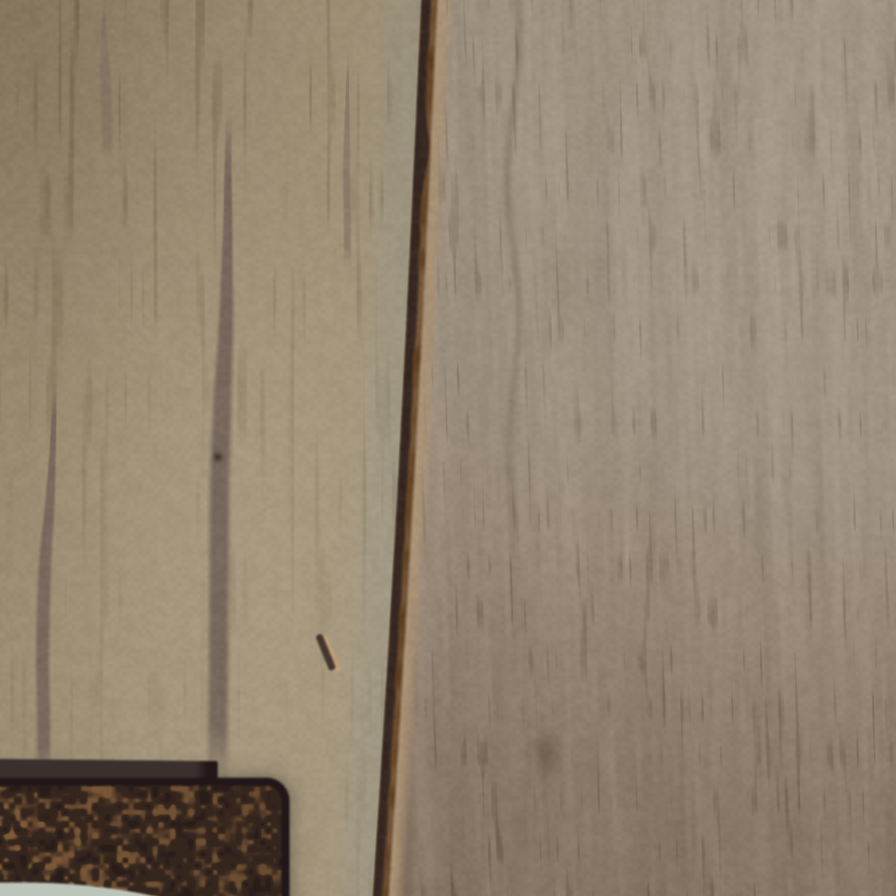
Write a three.js fragment shader that draws this texture.

```glsl
// Two pale wooden planks divided by a slanted dark seam, with a speckled tray
// in the lower left corner. Grain is stretched value noise; streaks, notch and
// tray are soft distance shapes layered over the planks.
varying vec2 vUv;

const vec3 LEFT_WOOD = vec3(0.635, 0.580, 0.475);
const vec3 RIGHT_WOOD = vec3(0.615, 0.560, 0.490);
const vec3 RIGHT_LOW = vec3(0.525, 0.455, 0.390);
const vec3 STREAK = vec3(0.430, 0.375, 0.335);
const vec3 SEAM_DARK = vec3(0.190, 0.140, 0.125);
const vec3 SEAM_BROWN = vec3(0.410, 0.290, 0.175);
const vec3 BEVEL = vec3(0.680, 0.565, 0.430);
const vec3 TRAY_EDGE = vec3(0.130, 0.090, 0.095);
const vec3 TRAY_BASE = vec3(0.205, 0.145, 0.115);
const vec3 TRAY_FLECK = vec3(0.500, 0.360, 0.220);
const vec3 BAR = vec3(0.235, 0.190, 0.180);
const vec3 RIM = vec3(0.740, 0.770, 0.730);
const float SOFT = 0.0025;

float hash(vec2 p) {
  return fract(sin(dot(p, vec2(127.1, 311.7))) * 43758.5453);
}

float noise(vec2 p) {
  vec2 i = floor(p), f = fract(p);
  f = f * f * (3.0 - 2.0 * f);
  return mix(mix(hash(i), hash(i + vec2(1.0, 0.0)), f.x),
             mix(hash(i + vec2(0.0, 1.0)), hash(i + 1.0), f.x), f.y);
}

float inside(float d) {
  return 1.0 - smoothstep(-SOFT, SOFT, d);
}

float box(vec2 p, vec2 halfSize, float radius) {
  vec2 q = abs(p) - halfSize + radius;
  return length(max(q, 0.0)) + min(max(q.x, q.y), 0.0) - radius;
}

float blob(vec2 p, vec2 centre, vec2 size) {
  vec2 q = (p - centre) / size;
  return exp(-dot(q, q));
}

float segment(vec2 p, vec2 a, vec2 b) {
  vec2 ab = b - a;
  return length(p - a - ab * clamp(dot(p - a, ab) / dot(ab, ab), 0.0, 1.0));
}

// Vertical stain from a to b (top to bottom), widening from a thin tip.
float streak(vec2 p, vec2 a, vec2 b, float width) {
  float t = (a.y - p.y) / (a.y - b.y);
  float x = mix(a.x, b.x, smoothstep(0.0, 0.7, t));
  x += 0.004 * (noise(vec2(a.x * 90.0, p.y * 11.0)) - 0.5);
  float w = width * (0.3 + 0.7 * smoothstep(0.0, 0.55, t));
  float ends = smoothstep(0.0, 0.12, t) * smoothstep(1.0, 0.88, t);
  return ends * (1.0 - smoothstep(w * 0.45, w * 1.25, abs(p.x - x)));
}

vec3 leftPlank(vec2 p, float s) {
  vec3 c = LEFT_WOOD + 0.025 * blob(p, vec2(0.32, 0.42), vec2(0.2, 0.4));
  c -= vec3(0.09, 0.09, 0.085) * blob(p, vec2(0.0, 1.05), vec2(0.35, 0.4));
  c -= 0.025 * smoothstep(0.2, 0.0, p.x);
  c += vec3(-0.02, 0.0, 0.025) * smoothstep(-0.07, 0.0, s);
  float fibre = noise(p * vec2(150.0, 9.0));
  c -= 0.05 * smoothstep(0.68, 1.0, fibre) * (0.4 + p.y);
  c = mix(c, STREAK, 0.85 * streak(p, vec2(0.257, 0.89), vec2(0.244, 0.11), 0.0125));
  c = mix(c, STREAK, 0.80 * streak(p, vec2(0.060, 0.58), vec2(0.048, 0.12), 0.0085));
  c = mix(c, STREAK, 0.45 * streak(p, vec2(0.390, 0.94), vec2(0.387, 0.70), 0.0045));
  c = mix(c, STREAK, 0.35 * streak(p, vec2(0.116, 1.00), vec2(0.119, 0.82), 0.0070));
  c = mix(c, SEAM_DARK, 0.7 * blob(p, vec2(0.243, 0.490), vec2(0.005)));
  // Small gouge with a lit lip
  c = mix(c, BEVEL + 0.05, inside(segment(p, vec2(0.361, 0.286), vec2(0.376, 0.255)) - 0.005));
  c = mix(c, SEAM_DARK, 0.85 * inside(segment(p, vec2(0.357, 0.288), vec2(0.370, 0.256)) - 0.004));
  return c;
}

vec3 rightPlank(vec2 p) {
  vec3 c = mix(RIGHT_LOW, RIGHT_WOOD, smoothstep(-0.05, 0.6, p.y + 0.15 * (p.x - 0.7)));
  c += vec3(0.02, 0.025, 0.035) * blob(p, vec2(0.95, 0.72), vec2(0.3, 0.35));
  vec2 g = p + vec2(0.03 * p.y, 0.0);
  float fine = noise(g * vec2(170.0, 13.0)) - 0.5;
  float broad = noise(g * vec2(42.0, 2.5)) - 0.5;
  c += 0.035 * fine + 0.04 * broad;
  c -= 0.07 * smoothstep(0.72, 1.0, noise(g * vec2(210.0, 19.0) + 7.0));
  float vein = 0.573 + 0.006 * sin(p.y * 20.0 + 1.2);
  c -= 0.075 * blob(p, vec2(vein, 0.78), vec2(0.005, 0.35));
  c -= 0.09 * blob(p, vec2(0.611, 0.158), vec2(0.013, 0.022));
  c -= 0.035 * blob(p, vec2(0.625, 0.68), vec2(0.025, 0.05));
  return c;
}

void main() {
  vec2 p = vUv;
  float s = p.x - 0.417 - 0.054 * p.y - 0.003 * sin(3.14159 * p.y);
  vec3 c = mix(leftPlank(p, s), rightPlank(p), smoothstep(0.015, 0.03, s));

  // Seam: dark gap, brown wall, lit bevel
  float wear = noise(vec2(s * 90.0, p.y * 45.0));
  c = mix(c, BEVEL, 0.65 * smoothstep(0.010, 0.016, s) * smoothstep(0.037, 0.022, s));
  vec3 wall = SEAM_BROWN + 0.14 * (wear - 0.5);
  c = mix(c, wall, smoothstep(-SOFT, SOFT, s) * smoothstep(0.020, 0.014, s));
  float gap = 0.008 + 0.003 * wear + 0.005 * blob(p, vec2(0.47, 0.83), vec2(0.1, 0.03));
  c = mix(c, SEAM_DARK, 0.9 * smoothstep(-0.003, 0.002, s) * smoothstep(gap + 0.003, gap - 0.003, s));
  c += 0.025 * (noise(p * 230.0) - 0.5) + 0.02 * (noise(p * 110.0) - 0.5);

  // Tray: shadow, back bar, speckled panel, pale curved rim
  float tray = box(p - vec2(0.06, -0.135), vec2(0.263, 0.267), 0.026);
  c *= 1.0 - 0.22 * exp(-max(tray, 0.0) * 110.0);
  float bar = box(p - vec2(0.0, 0.140 - 0.01 * (p.x - 0.1)), vec2(0.243, 0.012), 0.003);
  c = mix(c, mix(BAR, TRAY_EDGE, smoothstep(0.215, 0.235, p.x)), inside(bar));
  float speck = 0.6 * noise(p * 150.0) + 0.4 * noise(p * 75.0 + 9.0);
  vec3 panel = mix(TRAY_BASE, TRAY_FLECK, smoothstep(0.48, 0.82, speck) * (1.0 - p.x));
  panel = mix(panel, TRAY_EDGE, 0.6 * smoothstep(0.42, 0.22, speck));
  c = mix(c, mix(TRAY_EDGE, panel, inside(tray + 0.009)), inside(tray));
  float rim = p.y - 0.015 + 0.75 * pow(max(p.x - 0.03, 0.0), 2.0);
  c = mix(c, RIM, inside(rim));

  gl_FragColor = vec4(c, 1.0);
}
```
